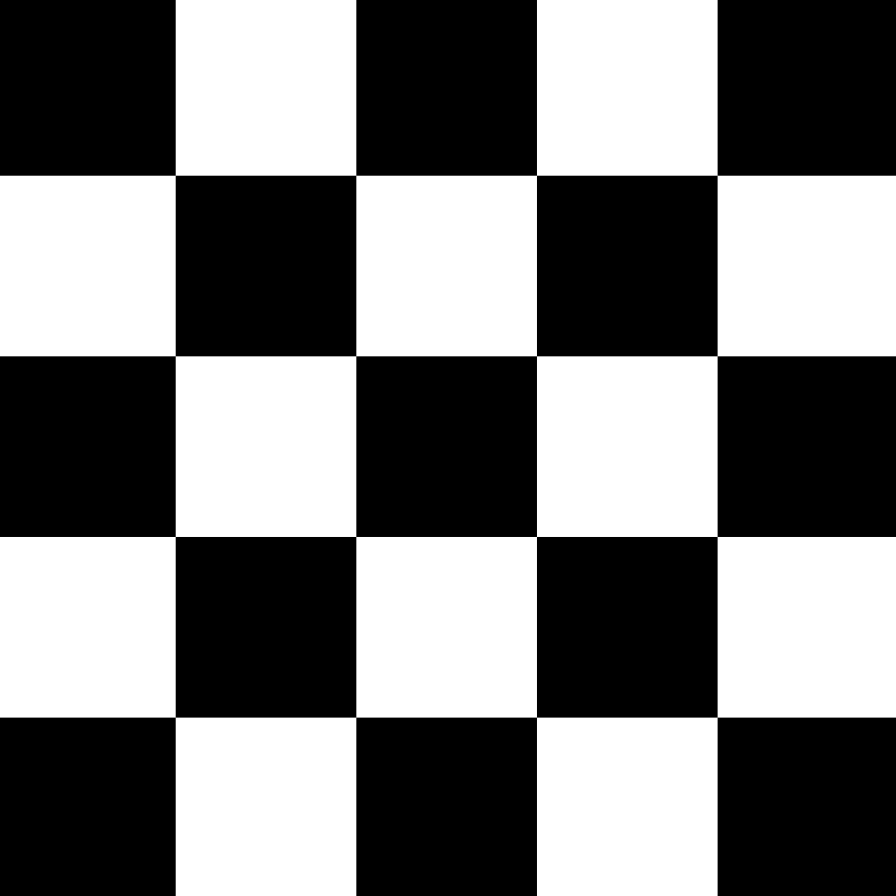
Reproduce this pattern procedurally as a Shadertoy shader.

```glsl
#define CELL_SIZE 0.2016
#define BOARD_CENTER vec2(0.4985, 0.5015)
#define DARK vec3(0.0)
#define LIGHT vec3(1.0)

// Square wave per axis: +1 in even cells, -1 in odd cells, one pixel of blending
vec2 squareWave(vec2 cell, float pixel) {
    vec2 edgeDistance = abs(mod(cell, 2.0) - 1.0) - 0.5;
    return clamp(2.0 * edgeDistance / pixel, -1.0, 1.0);
}

void mainImage(out vec4 fragColor, in vec2 fragCoord) {
    // Cell units, with the middle of the central square at zero
    float side = min(iResolution.x, iResolution.y);
    vec2 uv = (fragCoord - 0.5 * iResolution.xy) / side + 0.5;
    vec2 cell = (uv - BOARD_CENTER) / CELL_SIZE;
    float pixel = 1.0 / (side * CELL_SIZE);

    // The product of both waves alternates like a chessboard
    vec2 wave = squareWave(cell, pixel);
    float lightness = 0.5 - 0.5 * wave.x * wave.y;

    fragColor = vec4(mix(DARK, LIGHT, lightness), 1.0);
}
```
